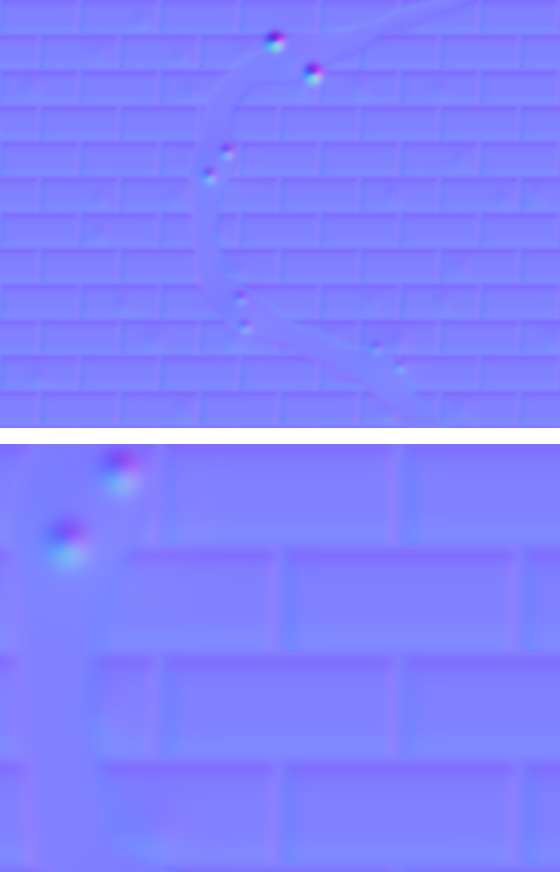
Top, the full canvas; bottom, a detail of the centre.
Give the GLSL for this texture map, as a Shadertoy shader.

```glsl
// Tangent-space normal map of a running-bond brick wall, crossed by a worn, winding
// channel with paired studs. Slopes of the joints, chips, channel and studs are summed,
// then packed as a normal. Lengths are in canvas heights, with y pointing down.

#define BRICKS vec2(7.0, 12.0)
#define BED_SLOPE 0.145
#define SHOULDER_SLOPE 0.034
#define LIP_SLOPE 0.068
#define SIDE_SLOPE 0.085
#define BASE_TILT 0.009
#define CHIP_SHARE 0.45
#define CHIP_SLOPE 0.05
#define CHANNEL_WIDTH 0.03
#define CHANNEL_SLOPE 0.06
#define STUD_RADIUS 0.017
#define STUD_SLOPE 0.85

const int KNOTS = 14;
const vec2 channelPath[KNOTS] = vec2[KNOTS](
    vec2(1.09, -0.01), vec2(0.92, 0.048), vec2(0.785, 0.105), vec2(0.688, 0.135),
    vec2(0.572, 0.174), vec2(0.512, 0.247), vec2(0.505, 0.325), vec2(0.483, 0.418),
    vec2(0.478, 0.546), vec2(0.495, 0.657), vec2(0.568, 0.73), vec2(0.717, 0.802),
    vec2(0.87, 0.87), vec2(1.024, 1.024));

// Each pair of studs: centre, then half the step between them
const int PAIRS = 4;
const vec4 studPairs[PAIRS] = vec4[PAIRS](
    vec4(0.688, 0.135, 0.044, 0.0375), vec4(0.51, 0.383, -0.0205, 0.028),
    vec4(0.568, 0.73, 0.005, 0.033), vec4(0.907, 0.835, 0.028, 0.021));

vec2 hash2(vec2 p) {
    p = vec2(dot(p, vec2(127.1, 311.7)), dot(p, vec2(269.5, 183.3)));
    return fract(sin(p) * 43758.5);
}

float gradientNoise(vec2 p) {
    vec2 i = floor(p), f = fract(p), u = f * f * (3.0 - 2.0 * f);
    vec2 e = vec2(0.0, 1.0);
    float a = dot(hash2(i) * 2.0 - 1.0, f);
    float b = dot(hash2(i + e.yx) * 2.0 - 1.0, f - e.yx);
    float c = dot(hash2(i + e.xy) * 2.0 - 1.0, f - e.xy);
    float d = dot(hash2(i + e.yy) * 2.0 - 1.0, f - e.yy);
    return mix(mix(a, b, u.x), mix(c, d, u.x), u.y);
}

// Soft ridge that wraps around the unit cell
float ridge(float t, float centre, float width) {
    float d = t - centre;
    d = (d - round(d)) / width;
    return exp(-d * d);
}

// Slope of a round bump, peaking near one
vec2 bump(vec2 d, float radius) {
    d /= radius;
    return 2.33 * d * exp(-dot(d, d));
}

vec2 brickSlope(vec2 p, float aspect) {
    vec2 cell = vec2(aspect, 1.0) / BRICKS;
    vec2 g = p / cell;
    float row = floor(g.y + 0.06);
    g.x -= 0.5 * mod(row, 2.0);
    vec2 id = vec2(floor(g.x), row), f = g - id;
    vec2 rnd = hash2(id + 3.0);

    // Bed joint with its shoulder, lower lip and head joints
    float bed = ridge(f.y, 0.035, 0.085);
    float shoulder = ridge(f.y, 0.17, 0.1);
    float lip = ridge(f.y, 0.84, 0.14);
    float side = ridge(f.x, -0.035, 0.032) - ridge(f.x, 0.042, 0.042);
    float gap = 1.0 - 0.8 * ridge(f.x, -0.003, 0.036);
    vec2 slope = vec2(side * SIDE_SLOPE * (0.8 + 0.3 * rnd.x) * (1.0 - 0.7 * bed),
                      BASE_TILT + gap * (LIP_SLOPE * lip
                      - BED_SLOPE * bed - SHOULDER_SLOPE * shoulder));

    // Shallow chip on some bricks
    vec2 spot = mix(vec2(0.2, 0.42), vec2(0.82, 0.6), hash2(id + 17.0));
    vec2 d = (f - spot) * cell;
    float grain = 0.9 + 0.7 * gradientNoise(p * 40.0);
    return slope + step(rnd.y, CHIP_SHARE) * CHIP_SLOPE * grain * bump(d, 0.022);
}

// Shortest offset from the channel centre line
vec2 channelOffset(vec2 p) {
    vec2 nearest = vec2(9.0);
    for (int i = 0; i < KNOTS - 1; i++) {
        vec2 a = p - channelPath[i], b = channelPath[i + 1] - channelPath[i];
        vec2 d = a - b * clamp(dot(a, b) / dot(b, b), 0.0, 1.0);
        if (dot(d, d) < dot(nearest, nearest)) nearest = d;
    }
    return nearest;
}

void mainImage(out vec4 fragColor, in vec2 fragCoord) {
    float aspect = iResolution.x / iResolution.y;
    vec2 p = vec2(fragCoord.x, iResolution.y - fragCoord.y) / iResolution.y;

    // Studs on a low mound, with the channel swelling around each pair
    float width = CHANNEL_WIDTH * mix(0.55, 1.0, smoothstep(0.0, 0.15, p.y));
    vec2 studs = vec2(0.0);
    for (int i = 0; i < PAIRS; i++) {
        vec2 d = p - studPairs[i].xy, halfStep = studPairs[i].zw;
        float fade = 1.0 / (1.0 + 1.2 * float(i));
        float radius = STUD_RADIUS * mix(0.7, 1.0, fade);
        width += 0.032 * exp(-dot(d, d) / 0.005);
        studs += STUD_SLOPE * fade * vec2(0.6, 1.0)
               * (bump(d - halfStep, radius) + bump(d + halfStep, radius));
        studs += 0.05 * bump(d, 0.06);
    }

    // Channel smooths the bricks away and dips at its rims
    vec2 offset = channelOffset(p);
    float dist = length(offset) + 0.012 * gradientNoise(p * 14.0);
    float outside = smoothstep(width - 0.012, width + 0.012, dist);
    float rim = exp(-pow((dist - width) / 0.011, 2.0));
    vec2 slope = mix(vec2(0.0, BASE_TILT), brickSlope(p, aspect), outside);
    slope -= CHANNEL_SLOPE * rim * offset / max(length(offset), 0.001);

    vec3 normal = normalize(vec3(slope + studs, 1.0));
    fragColor = vec4(0.5 + 0.5 * normal, 1.0);
}
```
